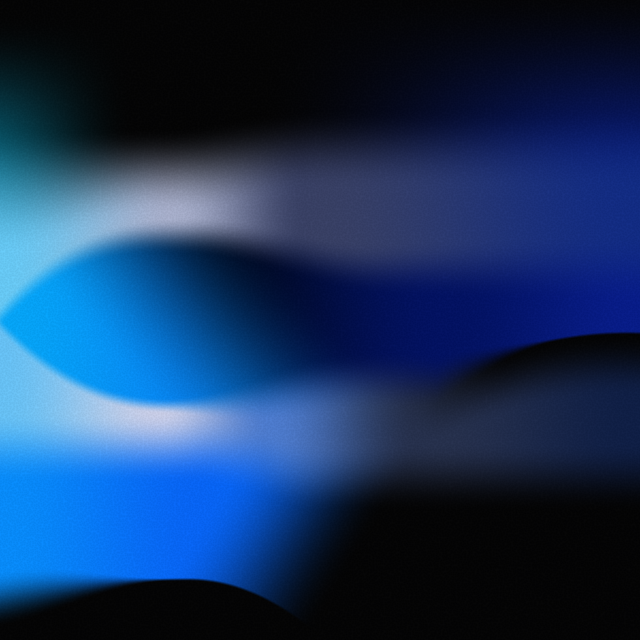
Reproduce this background procedurally as a Shadertoy shader.

```glsl
const vec3 BLACK = vec3(0.016, 0.016, 0.018);

// Smooth ramp from 0 at a to 1 at b; a may exceed b.
float ramp(float a, float b, float v) {
    float t = clamp((v - a) / (b - a), 0.0, 1.0);
    return t * t * (3.0 - 2.0 * t);
}

// Soft coverage of the region above a given height.
float above(float y, float height, float softness) {
    return ramp(height - softness, height + softness, y);
}

vec2 hash2(vec2 cell) {
    vec3 q = fract(cell.xyx * vec3(0.1031, 0.1030, 0.0973));
    q += dot(q, q.yzx + 33.33);
    return fract((q.xx + q.yz) * q.zy);
}

// Cellular noise: distance to the nearest scattered point.
float cellular(vec2 p) {
    vec2 cell = floor(p);
    float nearest = 2.0;
    for (int j = -1; j <= 1; j++) {
        for (int i = -1; i <= 1; i++) {
            vec2 neighbour = cell + vec2(i, j);
            nearest = min(nearest, distance(p, neighbour + hash2(neighbour)));
        }
    }
    return nearest;
}

// Lens outline: a rounded left end that relaxes to a level tail.
float lensEdge(float x, float tip, float crest, float tail, float crestX, float power) {
    float u = max(crestX - x, 0.0) / crestX;
    float rounded = mix(crest, tip, pow(u, power));
    return mix(rounded, tail, ramp(0.3, 0.6, x));
}

// Four colours blended along x at the given positions.
vec3 blend4(float x, vec4 stops, vec3 a, vec3 b, vec3 c, vec3 d) {
    vec3 color = mix(a, b, ramp(stops.x, stops.y, x));
    color = mix(color, c, ramp(stops.y, stops.z, x));
    return mix(color, d, ramp(stops.z, stops.w, x));
}

// Dark sky with a teal glow at left, navy at right and a pale band.
vec3 skyColor(vec2 p) {
    vec3 navy = vec3(0.03, 0.10, 0.44);
    vec3 teal = vec3(0.03, 0.42, 0.52);
    vec3 color = mix(BLACK, navy, ramp(0.4, 1.0, p.x) * ramp(1.03, 0.72, p.y));
    color = mix(color, teal, ramp(0.21, -0.05, p.x) * ramp(0.98, 0.7, p.y));
    vec3 band = blend4(p.x, vec4(0.0, 0.27, 0.48, 1.0),
        vec3(0.40, 0.78, 0.95), vec3(0.65, 0.68, 0.79),
        vec3(0.22, 0.25, 0.39), vec3(0.07, 0.17, 0.51));
    float top = mix(0.80, 0.83, ramp(0.25, 0.5, p.x));
    float full = mix(0.60, 0.665, ramp(0.0, 0.25, p.x));
    full += 0.04 * ramp(0.3, 0.5, p.x);
    return mix(color, band, ramp(top, full, p.y));
}

// Cyan glow inside the lens, fading diagonally to navy.
vec3 lensColor(vec2 p) {
    vec3 navy = mix(vec3(0.0, 0.03, 0.10), vec3(0.01, 0.07, 0.38), ramp(0.3, 0.7, p.x));
    navy = mix(navy, vec3(0.03, 0.11, 0.53), ramp(0.7, 1.0, p.x));
    vec3 cyan = mix(vec3(0.02, 0.64, 0.96), vec3(0.03, 0.52, 0.95), ramp(0.0, 0.32, p.x));
    float diagonal = p.x + 0.9 * (p.y - 0.5);
    return mix(navy, cyan, ramp(0.52, 0.11, diagonal));
}

// Vivid blue pool at left, and a pale band that turns to slate at right.
vec3 groundColor(vec2 p) {
    vec3 vivid = mix(vec3(0.03, 0.54, 0.97), vec3(0.03, 0.39, 0.95), ramp(0.0, 0.32, p.x));
    float reach = p.x + 0.6 * (0.2 - p.y);
    vec3 color = mix(BLACK, vivid, ramp(0.6, 0.32, reach));
    vec3 band = blend4(p.x, vec4(0.0, 0.25, 0.42, 0.65),
        vec3(0.40, 0.75, 0.95), vec3(0.78, 0.80, 0.90),
        vec3(0.30, 0.48, 0.80), vec3(0.15, 0.19, 0.30));
    band = mix(band, vec3(0.06, 0.12, 0.27), ramp(0.68, 1.0, p.x));
    float low = mix(0.245, 0.2, ramp(0.3, 0.5, p.x));
    return mix(color, band, ramp(low, low + 0.11, p.y));
}

void mainImage(out vec4 fragColor, in vec2 fragCoord) {
    vec2 p = fragCoord / iResolution.xy;

    // Right hill joins the lower lens edge, with a shadow beneath its crest.
    float rightHill = 0.48 - 0.85 * (p.x - 0.98) * (p.x - 0.98);
    float lensBottom = lensEdge(p.x, 0.493, 0.366, 0.405, 0.27, 2.2);
    lensBottom = max(lensBottom, rightHill);
    float shadow = ramp(0.10, 0.0, lensBottom - p.y) * ramp(0.6, 0.8, p.x);
    vec3 ground = mix(groundColor(p), BLACK, shadow);

    // Left hill, sharpest at its crest.
    float slope = p.x - 0.295;
    float leftHill = 0.095 - (slope < 0.0 ? 0.35 : 2.1) * slope * slope;
    float hillSoftness = mix(0.045, 0.003, ramp(0.0, 0.26, p.x));
    ground = mix(BLACK, ground, above(p.y, leftHill, hillSoftness));

    // Stack ground, lens and sky.
    float bottomSoftness = 0.012 + 0.035 * ramp(0.25, 0.5, p.x);
    bottomSoftness = mix(bottomSoftness, 0.003, ramp(0.62, 0.87, p.x));
    vec3 color = mix(ground, lensColor(p), above(p.y, lensBottom, bottomSoftness));
    float lensTop = lensEdge(p.x, 0.505, 0.632, 0.58, 0.28, 2.5);
    color = mix(color, skyColor(p), above(p.y, lensTop, 0.018 + 0.04 * p.x));

    // Fine grain.
    float grain = cellular(p * 300.0) - 0.45;
    color += grain * (0.015 + 0.05 * color);
    fragColor = vec4(clamp(color, 0.0, 1.0), 1.0);
}
```
